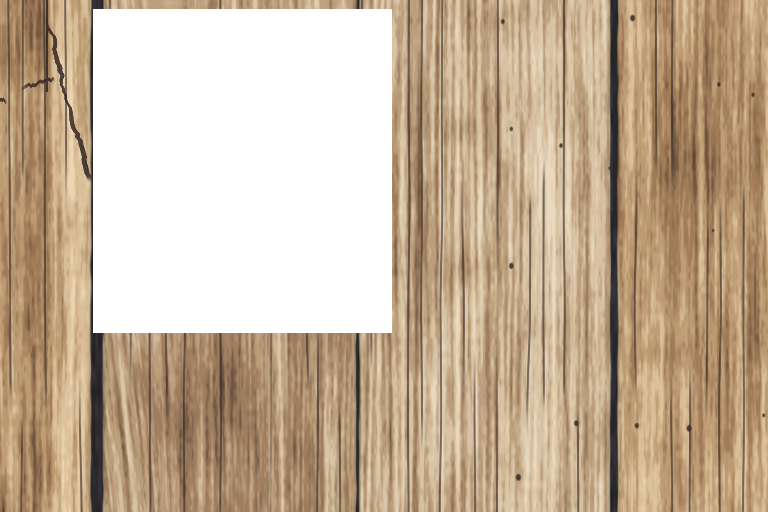
Give the GLSL for this texture, as a Shadertoy shader.

```glsl
// Weathered vertical wooden planks with a blank white sheet lying on them.

// Layout, in units of canvas height
const vec2 SHEET_CENTER = vec2(0.4736, 0.6660);
const vec2 SHEET_HALF = vec2(0.2920, 0.3165);
const vec3 GAP_X = vec3(0.1895, 0.6990, 1.1995);
const vec3 GAP_HALF = vec3(0.0115, 0.0028, 0.0068);

// Grain
const float RIDGE_FREQ = 61.0;
const float CHECK_SPACING = 0.034;
const float HOLE_SPACING = 0.13;

// Wood colours from dark to pale
const vec3 BARK = vec3(0.29, 0.22, 0.18);
const vec3 UMBER = vec3(0.44, 0.35, 0.28);
const vec3 BROWN = vec3(0.62, 0.50, 0.39);
const vec3 TAN = vec3(0.73, 0.63, 0.51);
const vec3 PALE = vec3(0.84, 0.77, 0.67);
const vec3 BLEACHED = vec3(0.91, 0.86, 0.78);
const vec3 GAP_COLOR = vec3(0.17, 0.165, 0.18);
const vec3 CRACK_COLOR = vec3(0.19, 0.15, 0.14);
const vec3 WARM_TINT = vec3(1.02, 0.96, 0.85);

float hash(vec2 p) {
    vec3 q = fract(vec3(p.xyx) * 0.1031);
    q += dot(q, q.yzx + 33.33);
    return fract((q.x + q.y) * q.z);
}

float noise(vec2 p) {
    vec2 i = floor(p), f = fract(p);
    f = f * f * (3.0 - 2.0 * f);
    return mix(mix(hash(i), hash(i + vec2(1, 0)), f.x),
               mix(hash(i + vec2(0, 1)), hash(i + vec2(1, 1)), f.x), f.y);
}

float fbm(vec2 p) {
    float sum = 0.0, amp = 0.5;
    for (int i = 0; i < 4; i++) {
        sum += amp * noise(p);
        p = p * 2.03 + 17.3;
        amp *= 0.5;
    }
    return sum / 0.9375;
}

// Soft elliptical stain
float blot(vec2 p, vec2 center, vec2 radius) {
    vec2 d = (p - center) / radius;
    return exp(-dot(d, d));
}

float band(float x, float a, float b, float soft) {
    return smoothstep(a - soft, a + soft, x) - smoothstep(b - soft, b + soft, x);
}

vec3 woodRamp(float t) {
    vec3 c = mix(BARK, UMBER, smoothstep(0.0, 0.22, t));
    c = mix(c, BROWN, smoothstep(0.22, 0.45, t));
    c = mix(c, TAN, smoothstep(0.45, 0.63, t));
    c = mix(c, PALE, smoothstep(0.63, 0.83, t));
    return mix(c, BLEACHED, smoothstep(0.83, 1.05, t));
}

// Broad light and dark areas of each plank
float plankTone(vec2 p, float plank) {
    if (plank < 0.5)
        return 0.52 + 0.22 * smoothstep(0.09, 0.13, p.x)
             - 0.16 * band(p.y, 0.84, 1.2, 0.03) * band(p.x, -0.1, 0.09, 0.01)
             - 0.14 * blot(p, vec2(0.07, 0.25), vec2(0.03, 0.5));
    if (plank < 1.5)
        return 0.56 + 0.10 * band(p.x, 0.2, 0.32, 0.04)
             - 0.08 * blot(p, vec2(0.43, 0.20), vec2(0.15, 0.13));
    if (plank < 2.5)
        return 0.64 + 0.06 * smoothstep(0.95, 1.06, p.x)
             + 0.15 * blot(p, vec2(1.055, 0.6), vec2(0.025, 0.6))
             - 0.18 * blot(p, vec2(0.89, 0.75), vec2(0.05, 0.03))
             - 0.16 * blot(p, vec2(0.91, 0.475), vec2(0.05, 0.025))
             - 0.16 * blot(p, vec2(0.98, 0.96), vec2(0.09, 0.04));
    return 0.57 + 0.12 * blot(p, vec2(1.40, 0.41), vec2(0.06, 0.05))
         - 0.14 * blot(p, vec2(1.30, 0.31), vec2(0.06, 0.03))
         - 0.09 * blot(p, vec2(1.38, 0.66), vec2(0.12, 0.07))
         + 0.07 * (1.0 - smoothstep(0.1, 0.35, p.y));
}

float grain(vec2 p, float plank) {
    vec2 q = p + vec2(plank * 7.7, plank * 3.1);
    float lean = plank == 1.0 ? 0.10 * (p.y - 0.2) * band(p.x, 0.1, 0.32, 0.05) : 0.0;
    q.x += lean + 0.014 * (noise(q * vec2(5.0, 1.6)) - 0.5);
    float streaks = fbm(q * vec2(75.0, 2.2)) - 0.5;
    float fibres = noise(q * vec2(210.0, 14.0)) - 0.5;
    float weather = fbm(q * vec2(14.0, 9.0)) - 0.5;
    float speckle = noise(q * vec2(230.0, 75.0)) - 0.5;
    float ridge = sin(6.2832 * (q.x * RIDGE_FREQ + 1.2 * noise(q * vec2(24.0, 1.3))));
    float ridged = plank == 2.0 ? mix(0.12, 0.05, smoothstep(0.93, 1.08, p.x)) : 0.045;
    return 0.62 * streaks + 0.24 * fibres + 0.30 * weather + 0.15 * speckle + ridged * ridge;
}

// Thin drying checks running along the grain
float checks(vec2 p, float px) {
    float column = floor(p.x / CHECK_SPACING);
    float wobble = 0.006 * (noise(vec2(column * 5.3, p.y * 5.0)) - 0.5);
    float center = (column + 0.2 + 0.6 * hash(vec2(column, 4.0))) * CHECK_SPACING + wobble;
    float present = smoothstep(0.48, 0.62, noise(vec2(column * 9.1, p.y * 2.3)));
    return present * (1.0 - smoothstep(0.0008, 0.0012 + px, abs(p.x - center)));
}

// Sparse dark holes
float holes(vec2 p, float px) {
    vec2 cell = floor(p / HOLE_SPACING);
    vec2 jitter = 0.15 + 0.7 * vec2(hash(cell + 11.0), hash(cell + 29.0));
    float d = length((p - (cell + jitter) * HOLE_SPACING) * vec2(1.0, 0.75));
    float radius = 0.002 + 0.003 * hash(cell + 53.0);
    return step(0.55, hash(cell + 71.0)) * (1.0 - smoothstep(radius - px, radius + px, d));
}

// Jagged split in the left plank, with a side branch and a straight seam
float split(vec2 p, float px) {
    float jag = fbm(vec2(p.y * 38.0, 2.0)) - 0.5;
    float d = abs(p.x - 0.097 - 0.26 * (0.94 - p.y) - 0.022 * jag);
    float width = 0.0015 + 0.004 * noise(vec2(p.y * 30.0, 8.0));
    float main = band(p.y, 0.65, 0.95, 0.008) * (1.0 - smoothstep(width, width + px, d));
    float rise = 0.797 + 0.48 * p.x + 0.035 * (fbm(vec2(p.x * 55.0, 6.0)) - 0.5);
    float side = (1.0 - smoothstep(0.002, 0.003 + px, abs(p.y - rise)))
               * band(p.x, -0.1, 0.105, 0.004) * smoothstep(0.25, 0.5, noise(vec2(p.x * 60.0, 3.0)));
    float seam = step(0.82, p.y) * (1.0 - smoothstep(0.001, 0.001 + px, abs(p.x - 0.092)));
    return max(main, max(side, seam));
}

void mainImage(out vec4 fragColor, in vec2 fragCoord) {
    float px = 1.0 / iResolution.y;
    vec2 p = fragCoord * px;
    float plank = dot(step(GAP_X, vec3(p.x)), vec3(1.0));

    // Wood
    vec3 color = woodRamp(plankTone(p, plank) + grain(p, plank) + 0.03);
    float warmth = plank == 0.0 || plank == 3.0 ? 0.75 : 0.3;
    color *= mix(vec3(1.0), WARM_TINT, warmth);
    color = mix(color, CRACK_COLOR, 0.6 * checks(p, px));
    color = mix(color, CRACK_COLOR, 0.85 * max(holes(p, px) * step(1.5, plank), split(p, px)));

    // Gaps between planks, with slightly ragged shaded edges
    float ragged = 0.0025 * (noise(vec2(p.y * 25.0, plank)) - 0.5);
    vec3 edge = abs(vec3(p.x + ragged) - GAP_X) - GAP_HALF;
    float gapDist = min(edge.x, min(edge.y, edge.z));
    color *= 1.0 - 0.3 * exp(-max(gapDist, 0.0) * 300.0);
    vec3 gap = GAP_COLOR * (0.75 + 0.5 * noise(p * vec2(180.0, 30.0)));
    color = mix(color, gap, 1.0 - smoothstep(-px, px, gapDist));

    // Sheet
    vec2 box = abs(p - SHEET_CENTER) - SHEET_HALF;
    float sheet = 1.0 - smoothstep(-0.5 * px, 0.5 * px, max(box.x, box.y));
    fragColor = vec4(mix(color, vec3(1.0), sheet), 1.0);
}
```
